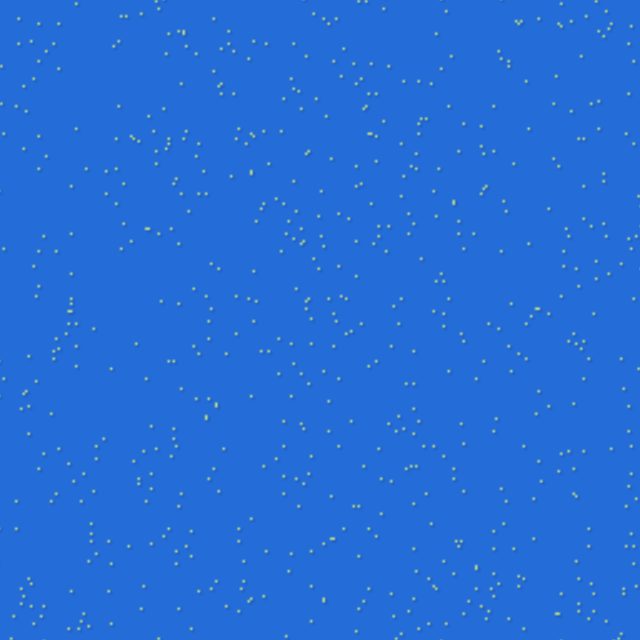
This texture is drawn by a Shadertoy shader. Its source:

```glsl
// Sparse pale specks with faint drop shadows, scattered over a flat blue field.

const vec3  FIELD_BLUE      = vec3(0.141, 0.423, 0.847);
const vec3  SPECK_PALE      = vec3(0.760, 0.885, 0.540);
const vec3  SHADOW_BLUE     = vec3(0.085, 0.300, 0.620);
const float CELLS           = 256.0;            // grid cells across the canvas
const float SPECK_CHANCE    = 0.0103;           // share of cells holding a speck
const float SPECK_RADIUS    = 1.0;              // in cells
const float SHADOW_RADIUS   = 1.4;              // in cells
const vec2  SHADOW_OFFSET   = vec2(0.7, -0.7);  // in cells, to the lower right
const float SHADOW_STRENGTH = 0.42;
const uint  SEED            = 71u;

// Integer hash of a cell, giving 0 to 1
float hashCell(ivec2 cell) {
    uvec2 q = uvec2(cell + 1024);
    uint h = q.x * 1597u + q.y * 51749u + SEED;
    h = (h ^ (h >> 16)) * 0x7feb352du;
    h = (h ^ (h >> 15)) * 0x846ca68bu;
    h ^= h >> 16;
    return float(h >> 8) / 16777216.0;
}

// Soft square falloff: 1 at the centre, 0 beyond the radius
float tent(vec2 d, float radius) {
    vec2 w = max(1.0 - abs(d) / radius, 0.0);
    return w.x * w.y;
}

void mainImage(out vec4 fragColor, in vec2 fragCoord) {
    vec2 p = fragCoord / iResolution.y * CELLS;
    ivec2 home = ivec2(floor(p));

    // Gather specks and shadows from the surrounding cells
    float speck = 0.0;
    float shadow = 0.0;
    for (int y = -2; y <= 2; y++) {
        for (int x = -2; x <= 2; x++) {
            ivec2 cell = home + ivec2(x, y);
            if (hashCell(cell) < SPECK_CHANCE) {
                vec2 d = p - (vec2(cell) + 0.5);
                speck += tent(d, SPECK_RADIUS);
                shadow += tent(d - SHADOW_OFFSET, SHADOW_RADIUS);
            }
        }
    }

    // Shadows lie under the specks
    vec3 color = mix(FIELD_BLUE, SHADOW_BLUE, SHADOW_STRENGTH * min(shadow, 1.0));
    color = mix(color, SPECK_PALE, min(speck, 1.0));
    fragColor = vec4(color, 1.0);
}
```
